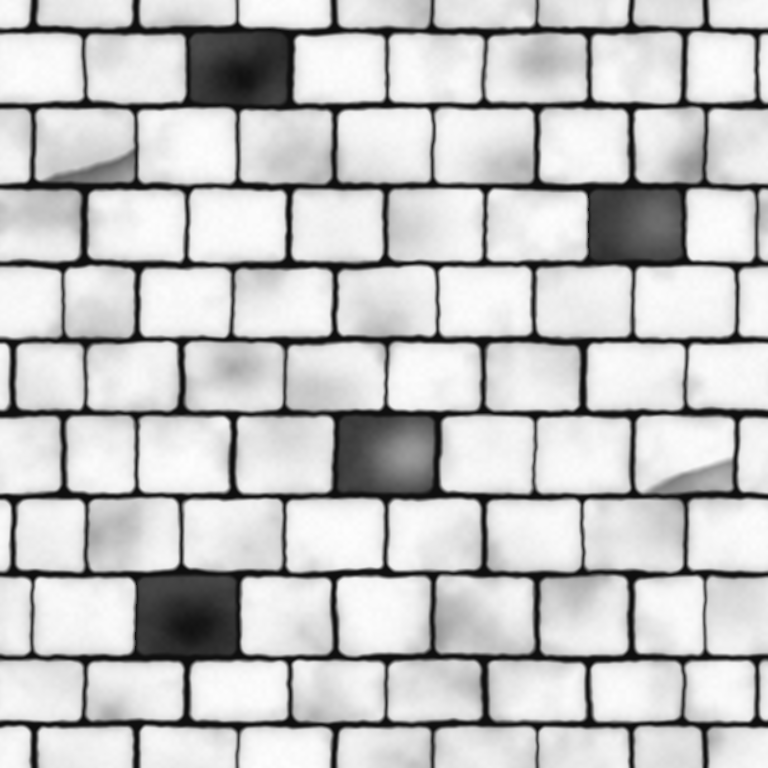
Give the GLSL for this texture, as a Shadertoy shader.

```glsl
// Seamless wall of pale rounded stones in ten staggered courses, with dark joints, smudges and a few dark stones.
#define TOP_OFFSET   0.040   // height of the first bed joint below the top edge
#define BED_GAP      0.0023  // half width of horizontal joints
#define SIDE_GAP     0.0013  // mean half width of vertical joints
#define CORNER       0.012   // stone corner radius
#define SOFTNESS     0.0036  // blur of the stone outline
#define WOBBLE       0.0065  // waviness of the joints
#define MORTAR_TONE  0.06
#define STONE_TONE   0.985
#define DARK_TONE    0.27
#define RIM_SHADE    0.17    // shading just inside each outline
#define SMUDGE       0.22    // strength of the random stains
#define SEED         7.0

const int ROWS = 10, COLS = 8;
// Course edges downwards, stone edges along a course, and the start of each course.
const float ROW_EDGE[11] = float[11](0.0, 0.098, 0.2035, 0.304, 0.403, 0.498, 0.606, 0.707, 0.817, 0.903, 1.0);
const float COL_EDGE[9] = float[9](0.0, 0.096, 0.22, 0.354, 0.487, 0.613, 0.741, 0.876, 1.0);
const float ROW_START[10] = float[10](0.89, 0.823, 0.89, 0.083, 0.017, 0.083, 0.017, 0.823, 0.89, 0.823);

float hash(vec2 p) {
    vec3 q = fract((p.xyx + SEED) * 0.1031);
    q += dot(q, q.yzx + 33.33);
    return fract((q.x + q.y) * q.z);
}

// Value noise that wraps after the given number of cells.
float noise(vec2 uv, float cells) {
    vec2 p = uv * cells, f = fract(p);
    vec2 a = mod(floor(p), cells), b = mod(a + 1.0, cells);
    f = f * f * (3.0 - 2.0 * f);
    return mix(mix(hash(a + cells), hash(vec2(b.x, a.y) + cells), f.x),
               mix(hash(vec2(a.x, b.y) + cells), hash(b + cells), f.x), f.y);
}

float fbm(vec2 uv, float cells) {
    return 0.55 * noise(uv, cells) + 0.3 * noise(uv, cells * 2.0) + 0.15 * noise(uv, cells * 4.0);
}

float roundedBox(vec2 p, vec2 halfSize, float radius) {
    vec2 d = abs(p) - halfSize + radius;
    return length(max(d, 0.0)) + min(max(d.x, d.y), 0.0) - radius;
}

float blob(vec2 p, vec2 center, float falloff) {
    vec2 d = p - center;
    return exp(-falloff * dot(d, d));
}

// Half width of a vertical joint, shared by the stones on both sides.
float sideGap(int joint, int row) {
    return SIDE_GAP + 0.0032 * (hash(vec2(joint % COLS, row + 40)) - 0.5);
}

// Tone of a stone face; q runs from -1 to 1 across it, y downwards.
float stoneTone(vec2 uv, vec2 q, int col, int row) {
    vec2 id = vec2(col, row);
    float cloud = fbm(uv, 14.0);
    vec2 spot = 1.6 * vec2(hash(id + 11.0), hash(id + 23.0)) - 0.8;

    // Dark stones: two with a black heart, two with a paler one
    bool darkRow = row % 5 == 0 || row % 5 == 2;
    if (darkRow && col == (row == 2 ? 7 : 3)) {
        bool pale = row > 1 && row < 6;
        float heart = blob(q, pale ? vec2(0.45, 0.0) : vec2(0.0, 0.25), 2.0);
        float lift = pale ? (row == 5 ? 0.32 : 0.12) : -0.19;
        return DARK_TONE + lift * heart + 0.2 * (cloud - 0.5);
    }

    // Faint clouds and random stains
    float tone = STONE_TONE - 0.14 * smoothstep(0.5, 0.85, cloud) * (0.4 + 0.6 * dot(q, q));
    tone -= SMUDGE * pow(hash(id + 57.0), 3.0) * blob(q, spot, 1.2) * (0.5 + cloud);

    // Central stains
    if (row % 4 == 0 && row < 8 && col == (row + 6) % COLS)
        tone -= 0.28 * blob(q, vec2(0.1, -0.2), 2.2) * (0.5 + cloud);

    // Slanted wedges in the lower right
    if (row % 4 == 1 && row < 8 && col == (row + 1) % COLS) {
        float slant = 0.5 * q.x + q.y - 0.45 + 0.4 * (cloud - 0.5);
        tone -= 0.55 * smoothstep(0.0, 0.25, slant) * exp(-1.4 * max(slant, 0.0));
    }
    return tone;
}

void mainImage(out vec4 fragColor, in vec2 fragCoord) {
    vec2 uv = fragCoord / iResolution.xy;
    uv.y = 1.0 - uv.y;

    // Wavy joints
    vec2 warp = vec2(fbm(uv, 18.0), fbm(uv + 0.37, 18.0)) - 0.5;
    vec2 p = uv + WOBBLE * warp + 0.0015 * (noise(uv, 110.0) - 0.5);

    // Find the course, then the stone in it
    p.y = fract(p.y - TOP_OFFSET);
    int row = 0, col = 0;
    for (int i = 1; i < ROWS; i++) if (p.y >= ROW_EDGE[i]) row = i;
    p.x = fract(p.x - ROW_START[row]);
    for (int i = 1; i < COLS; i++) if (p.x >= COL_EDGE[i]) col = i;

    // Stone outline, inset by its joints
    float bedGap = BED_GAP * (0.45 + 1.1 * noise(uv, 24.0));
    vec2 low = vec2(COL_EDGE[col] + sideGap(col, row), ROW_EDGE[row] + bedGap);
    vec2 high = vec2(COL_EDGE[col + 1] - sideGap(col + 1, row), ROW_EDGE[row + 1] - bedGap);
    vec2 halfSize = 0.5 * (high - low), local = p - 0.5 * (low + high);
    float depth = -roundedBox(local, halfSize, CORNER);

    // Face, shaded rim and soft edge against the mortar
    float tone = stoneTone(uv, local / halfSize, col, row);
    float rim = exp(-max(depth, 0.0) / 0.008) * (0.4 + 1.2 * noise(uv, 20.0));
    tone *= 1.0 - RIM_SHADE * rim;
    tone += 0.02 * (noise(uv, 160.0) - 0.5);
    float blur = max(SOFTNESS, 1.0 / iResolution.y);
    float face = smoothstep(-0.6 * blur, 1.4 * blur, depth);
    fragColor = vec4(vec3(clamp(mix(MORTAR_TONE, tone, face), 0.0, 1.0)), 1.0);
}
```
